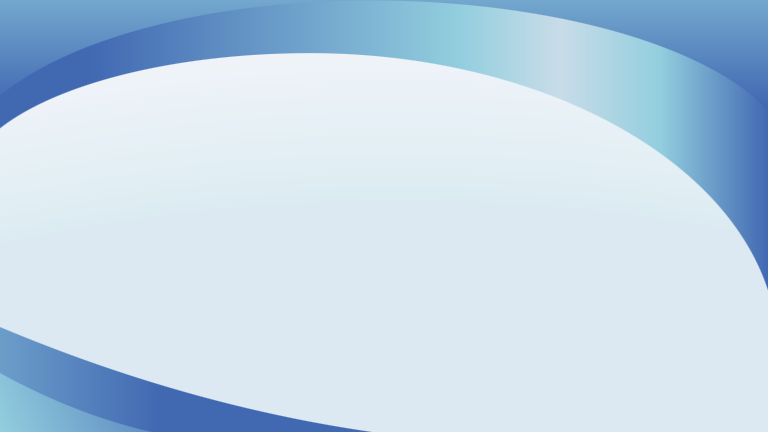
Reproduce this background procedurally as a Shadertoy shader.

```glsl
const vec3 DEEP_BLUE = vec3(0.255, 0.410, 0.700);
const vec3 AQUA      = vec3(0.576, 0.808, 0.871);
const vec3 SHEEN     = vec3(0.785, 0.863, 0.910);
const vec3 PANEL     = vec3(0.862, 0.915, 0.950);
const vec3 PANEL_MID = vec3(0.868, 0.928, 0.952);
const vec3 PANEL_TOP = vec3(0.938, 0.955, 0.975);

// Linear ramp from 0 at a to 1 at b
float ramp(float a, float b, float x) {
    return clamp((x - a) / (b - a), 0.0, 1.0);
}

// Antialiased coverage, positive distance is inside
float coverage(float d) {
    return clamp(0.5 + d / fwidth(d), 0.0, 1.0);
}

// Height of an arch made of two quarter ellipses sharing one peak
float archHeight(float x, vec2 peak, vec2 leftRadii, vec2 rightRadii) {
    vec2 radii = x < peak.x ? leftRadii : rightRadii;
    float u = (x - peak.x) / radii.x;
    return peak.y - radii.y * (1.0 - sqrt(max(1.0 - u * u, 0.0)));
}

// Height of a falling parabola that stays level after its lowest point
float sweepHeight(float x, float start, float slope, float bend) {
    x = min(x, 0.5 * slope / bend);
    return start - slope * x + bend * x * x;
}

vec3 ribbonColor(float x) {
    vec3 col = mix(DEEP_BLUE, AQUA, ramp(0.208, 1.065, x));
    col = mix(col, SHEEN, ramp(1.065, 1.296, x));
    col = mix(col, AQUA, ramp(1.296, 1.528, x));
    return mix(col, DEEP_BLUE, ramp(1.528, 1.778, x));
}

// Soft highlight with gently bowed bands
vec3 panelColor(vec2 p) {
    float bow = (p.x - 0.926) / 0.926;
    float fadeEnd = 0.555 - 0.10 * bow * bow;
    vec3 lit = mix(PANEL_MID, PANEL_TOP, ramp(fadeEnd, fadeEnd + 0.33, p.y));
    return mix(PANEL, lit, ramp(fadeEnd - 0.02, fadeEnd + 0.02, p.y));
}

void mainImage(out vec4 fragColor, in vec2 fragCoord) {
    vec2 p = fragCoord / iResolution.xy * vec2(16.0 / 9.0, 1.0);

    // Edges of the upper ribbon and the lower bands
    float outerArch = archHeight(p.x, vec2(0.856, 0.999), vec2(0.958, 0.400), vec2(0.984, 0.391));
    float innerArch = archHeight(p.x, vec2(0.718, 0.877), vec2(0.803, 0.315), vec2(1.082, 0.6875));
    float bandTop = sweepHeight(p.x, 0.243, 0.42, 0.160);
    float cornerTop = sweepHeight(p.x, 0.1366, 0.55, 0.458);

    // Top backdrop, ribbon and panel
    vec3 col = mix(DEEP_BLUE, AQUA, 0.62 * ramp(0.757, 1.0, p.y));
    col = mix(col, ribbonColor(p.x), coverage(outerArch - p.y));
    col = mix(col, panelColor(p), coverage(innerArch - p.y));

    // Lower band and corner
    vec3 band = mix(DEEP_BLUE, AQUA, 0.52 * ramp(0.37, 0.0, p.x));
    vec3 corner = mix(AQUA, DEEP_BLUE, min(1.8 * p.x + 0.8 * p.y, 0.72));
    col = mix(col, band, coverage(bandTop - p.y));
    col = mix(col, corner, coverage(cornerTop - p.y));

    fragColor = vec4(col, 1.0);
}
```
